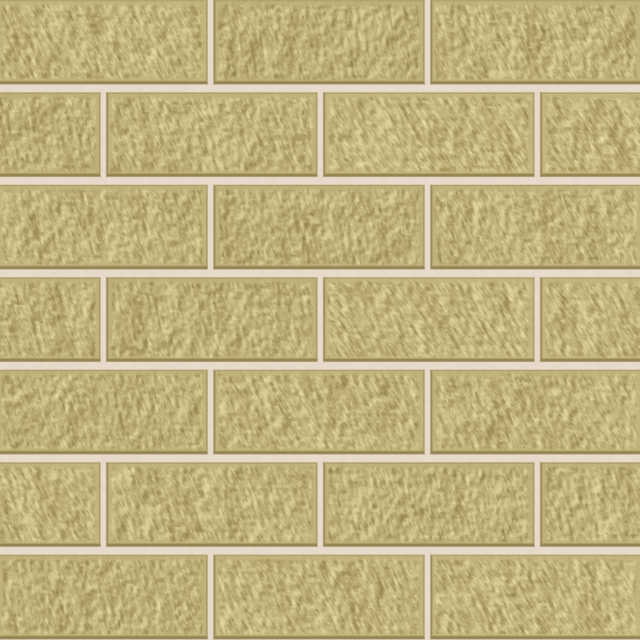
A WebGL 2 fragment shader for this texture:

```glsl
#version 300 es
precision highp float;

#define PITCH vec2(0.339, 0.1445)
#define JOINT vec2(0.0088, 0.0125)
#define ORIGIN vec2(0.329, -0.0065)
#define STAGGER 0.1675
#define EDGE_SOFTNESS 0.0016
#define BEVEL 0.0095
#define GRAIN vec2(150.0, 98.0)
#define RELIEF 0.19
#define TONE_VARIATION 0.022

uniform vec2 u_resolution;
out vec4 outColor;

const vec3 MORTAR = vec3(0.905, 0.855, 0.795);
const vec3 STONE_LIGHT = vec3(0.785, 0.735, 0.52);
const vec3 STONE_DARK = vec3(0.705, 0.645, 0.425);
const vec3 SHADOW = vec3(0.57, 0.50, 0.31);
const vec3 SPECK = vec3(0.87, 0.82, 0.62);

float hash(vec2 p) {
  vec3 q = fract(p.xyx * vec3(0.1031, 0.1030, 0.0973));
  q += dot(q, q.yzx + 33.33);
  return fract((q.x + q.y) * q.z);
}

float noise(vec2 p) {
  vec2 cell = floor(p), f = fract(p);
  f = f * f * (3.0 - 2.0 * f);
  float low = mix(hash(cell), hash(cell + vec2(1, 0)), f.x);
  float high = mix(hash(cell + vec2(0, 1)), hash(cell + vec2(1, 1)), f.x);
  return mix(low, high, f.y);
}

// Height of the split stone, from coarse lumps to fine grit
float stoneHeight(vec2 p) {
  float height = 0.0, weight = 0.5;
  for (int i = 0; i < 3; i++) {
    height += weight * noise(p);
    p = p * 1.9 + 17.3;
    weight *= 0.6;
  }
  return height + 0.6 * noise(p * 0.05);
}

// 1 at a brick's edge, fading to 0 at the given width
float edgeBand(float dist, float width) {
  return 1.0 - smoothstep(width * 0.45, width, dist);
}

void main() {
  vec2 uv = gl_FragCoord.xy / u_resolution.y;
  float soft = max(EDGE_SOFTNESS, 0.75 / u_resolution.y);

  // Running bond: rows counted downwards, every second one shifted
  vec2 wall = vec2(uv.x, 1.0 - uv.y) - ORIGIN;
  float row = floor(wall.y / PITCH.y);
  wall.x += STAGGER * mod(row, 2.0);
  vec2 brick = vec2(floor(wall.x / PITCH.x), row);
  vec2 local = wall - brick * PITCH;

  // Inward distances from left/top and from right/bottom
  vec2 near = local - 0.5 * JOINT;
  vec2 far = PITCH - local - 0.5 * JOINT;
  vec2 nearest = min(near, far);
  float inside = min(nearest.x, nearest.y);

  // Rough face, lit from the upper left, with slanted streaks
  float seed = hash(brick + 41.0);
  vec2 p = vec2(uv.x + (0.1 + 0.5 * seed) * uv.y, uv.y) * GRAIN + 60.0 * seed + 90.0;
  float slope = stoneHeight(p) - stoneHeight(p + vec2(-0.65, 0.45));
  float patches = noise(p * vec2(0.16, 0.09)) - 0.5;
  float speck = smoothstep(0.74, 0.95, noise(p * 1.25 + 31.0));
  float pit = smoothstep(0.83, 0.97, noise(p * 0.85 + 73.0));
  float wobble = 0.004 * (noise(p * 0.4) - 0.5);
  float rough = smoothstep(BEVEL * 0.6, BEVEL * 1.2, inside + wobble);

  vec3 face = mix(STONE_DARK, STONE_LIGHT, clamp(0.52 + 0.55 * patches + 1.1 * slope, 0.0, 1.0));
  face += RELIEF * slope;
  face = mix(face, SPECK, 0.55 * speck);
  face = mix(face, SHADOW, 0.45 * pit);

  // Smooth bevelled rim, darkest along the bottom and left
  vec3 rim = mix(STONE_DARK, STONE_LIGHT, 0.62 + 0.5 * slope);
  vec3 color = mix(rim, face, rough);
  color += TONE_VARIATION * (seed - 0.5);
  float shade = 0.92 * edgeBand(far.y, 0.0068);
  shade = max(shade, 0.75 * edgeBand(near.x, 0.0045));
  shade = max(shade, 0.45 * edgeBand(far.x, 0.0035));
  shade = max(shade, 0.40 * edgeBand(near.y, 0.0032));
  color = mix(color, SHADOW, shade);

  // Pale mortar with a faint grain
  vec3 mortar = MORTAR + 0.018 * (noise(uv * 110.0) - 0.5);
  color = mix(mortar, color, smoothstep(-soft, soft, inside));
  outColor = vec4(color, 1.0);
}
```
